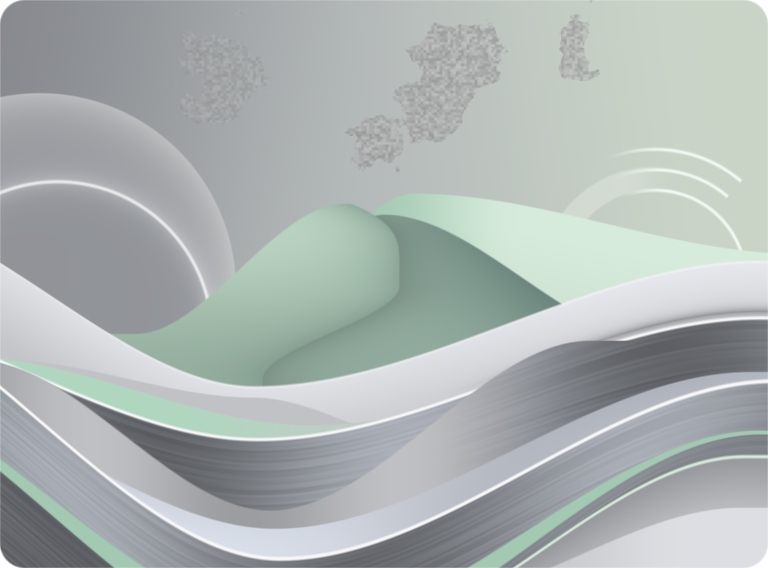
Give the GLSL for this background, as a Shadertoy shader.

```glsl
// Brushed silver ribbons sweep below folded mint hills, with glass rings behind.
// Each edge is a height curve of two smooth steps, painted from back to front;
// sine-hash noise adds metal streaks and speckled patches.

#define RIM 0.0028
#define STREAKS 0.07
#define SPECKLE_SCALE 210.0
#define CORNER 0.044
#define MINT_PALE vec3(.84, .92, .86)
#define MINT vec3(.64, .79, .70)
#define MINT_DEEP vec3(.42, .52, .49)
#define SILVER vec3(.985, .99, 1.01)
#define STEEL vec3(.97, .995, 1.04)
#define TAU 6.28318

float hash(vec2 p) { return fract(sin(dot(p, vec2(127.1, 311.7))) * 43758.5); }

float noise(vec2 p) {
  vec2 i = floor(p), f = fract(p);
  f *= f * (3.0 - 2.0 * f);
  return mix(mix(hash(i), hash(i + vec2(1, 0)), f.x),
             mix(hash(i + vec2(0, 1)), hash(i + 1.0), f.x), f.y);
}

float fbm(vec2 p) {
  float sum = 0.0, amp = 0.5;
  for (int i = 0; i < 5; i++) { sum += amp * noise(p); p = p * 2.1 + 7.3; amp *= 0.5; }
  return sum;
}

// Depth below a curve easing from a to a turn at b, then on to c
float swell(vec2 p, vec2 a, vec2 b, vec2 c) {
  float y = mix(a.y, b.y, smoothstep(a.x, b.x, p.x));
  return mix(y, c.y, smoothstep(b.x, c.x, p.x)) - p.y;
}

float cover(float d) { float w = max(fwidth(d), 1e-4); return smoothstep(-w, w, d); }
float rim(float d, float w) { float a = 1.5 / iResolution.y; return 1.0 - smoothstep(w - a, w + a, abs(d)); }
void paint(inout vec3 col, float d, vec3 tint) { col = mix(col, tint, cover(d)); }

// Metal tone that swings along x, with streaks following the edge
vec3 metal(float x, float d, float mid, float swing, float peak, float period) {
  float streak = noise(vec2(x * 5.0, d * 230.0)) - 0.5;
  return STEEL * (mid + swing * cos(TAU * (x - peak) / period) + STREAKS * streak);
}

// Speckled land: a slanted mass at the centre, fainter ones beside it
float patches(vec2 p) {
  vec2 q = p - vec2(.57, .84);
  q.x -= .5 * q.y;
  float field = 1.2 - length(q / vec2(.075, .19));
  field = max(field, .9 - length((p - vec2(.28, .86)) / vec2(.09, .14)));
  field = max(field, .8 - length((p - vec2(.75, .93)) / vec2(.05, .14)));
  return smoothstep(.4, .46, field + 1.7 * fbm(p * vec2(19, 14)) - .85);
}

vec3 backdrop(vec2 p, vec2 scale) {
  vec3 col = mix(vec3(.53, .54, .56), vec3(.71, .73, .73), smoothstep(-.05, .55, p.x + .12 * (.8 - p.y)));
  col = mix(col, vec3(.79, .83, .78), smoothstep(.42, .95, p.x + .1 * (p.y - .7)));
  float grain = mix(.52, .76, noise(p * scale * SPECKLE_SCALE));
  col = mix(col, vec3(grain), patches(p) * mix(.35, .6, smoothstep(.3, .5, p.x)));

  // Glass ring on the left
  float outer = .345 - length((p - vec2(.052, .491)) * scale);
  float inner = .272 - length((p - vec2(.075, .408)) * scale);
  vec3 glass = mix(vec3(.60, .61, .63), vec3(.78), exp(-max(outer, 0.0) * 24.0));
  paint(col, outer, mix(col, glass, .8));
  paint(col, min(inner, outer), mix(col, vec3(.56, .57, .59), .75));
  col += .12 * exp(-abs(inner) * 60.0) * cover(outer);
  col = mix(col, vec3(.95), .85 * rim(inner, RIM));

  // Partial arcs on the right
  vec2 q = (p - vec2(.853, .505)) * scale;
  float r = length(q), angle = atan(q.y, q.x);
  col = mix(col, vec3(.86, .89, .86), .6 * rim(r - .182, .02) * smoothstep(1.3, 1.9, angle));
  for (float k = 0.0; k < 3.0; k++) {
    float start = min(.25 + .65 * k, .85);
    float span = smoothstep(start, start + .02, angle) * (1.0 - smoothstep(1.45, 2.0, angle));
    col = mix(col, vec3(.95, .97, .95), span * rim(r - .16 - .036 * k, RIM));
  }
  return col;
}

void hills(inout vec3 col, vec2 p) {
  float d = swell(p, vec2(.3, .4), vec2(.54, .659), vec2(1.04, .553));
  paint(col, d, mix(MINT, MINT_PALE, smoothstep(.47, .68, p.x)) - .25 * max(d - .05, 0.0));
  d = swell(p, vec2(.3, .4), vec2(.5, .622), vec2(.86, .4));
  float shade = smoothstep(.5, .72, p.x + .3 * (p.y - .47)) * exp(-max(d, 0.0) * 6.0);
  paint(col, d, mix(vec3(.57, .67, .62), MINT_DEEP, shade));

  // Front hill ends in a curled fold
  float fold = .342 + .178 * smoothstep(.332, .496, p.y) - .064 * pow(max(p.y * 9.6 - 5.16, 0.0), 3.0);
  float side = fold - p.x;
  col *= 1.0 - .15 * exp(-max(-side, 0.0) * 22.0) * cover(d);
  vec3 face = mix(vec3(.59, .69, .63), vec3(.74, .84, .77), smoothstep(.34, .62, p.y));
  face = mix(face, vec3(.5, .6, .55), .75 * exp(-max(side, 0.0) * 19.0));
  d = swell(p, vec2(.176, .412), vec2(.449, .641), vec2(.6));
  col = mix(col, face, cover(d) * cover(side));
}

void ribbons(inout vec3 col, vec2 p) {
  float x = p.x;
  // White upper ribbon and its mint lining
  float d = swell(p, vec2(-.195, .633), vec2(.332, .318), vec2(.99, .539));
  paint(col, d, SILVER * (.89 + .03 * smoothstep(.5, .9, x) - .8 * clamp(d, 0.0, .14)));
  col = mix(col, vec3(.95), .8 * rim(d, .002));
  paint(col, swell(p, vec2(0, .367), vec2(.33, .3), vec2(.6, .2)), SILVER * .77);
  d = swell(p, vec2(-.05, .373), vec2(.404, .251), vec2(.99, .417));
  paint(col, d, mix(MINT + .05, vec3(.76, .8, .78), smoothstep(.22, .52, x)));

  // Brushed steel bowl, and the sheets that sweep under it
  d = swell(p, vec2(-.26, .458), vec2(.336, .226), vec2(.99, .44));
  col *= 1.0 - .3 * exp(-abs(d + .012) * 130.0) * smoothstep(.55, .85, x);
  vec3 steel = metal(x, d, .54, .15, .54, .68);
  paint(col, d, steel);
  col = mix(col, vec3(.97), rim(d, RIM));
  d = swell(p, vec2(-.026, .364), vec2(.352, .101), vec2(.768, .4));
  vec3 sheet = SILVER * (.69 + .07 * cos(TAU * (x - .12) / .4));
  paint(col, d, mix(sheet, steel, smoothstep(.55, .75, x)));
  d = swell(p, vec2(-.13, .293), vec2(.358, .069), vec2(.977, .345));
  paint(col, d, metal(x, d * .1, .79, .08, .28, 1.1));

  // Lower dark ribbon with its mint edge
  d = swell(p, vec2(-.26, .5), vec2(.365, .016), vec2(1.01, .329));
  paint(col, d, metal(x, d, .54, .13, .84, .75));
  col = mix(col, vec3(.97), rim(d, RIM * 1.2));
  d = swell(p, vec2(-.26, .352), vec2(.39, -.104), vec2(.99, .242));
  paint(col, d, MINT);
  d = swell(p, vec2(-.26, .348), vec2(.39, -.157), vec2(.99, .235));
  paint(col, d, metal(x, d, .46, .08, .8, 1.3));

  // Pale dome in the lower right
  d = swell(p, vec2(-.13), vec2(.443, -.13), vec2(.97, .196));
  paint(col, d, SILVER * (.6 + 1.6 * clamp(d, 0.0, .1)));
  col = mix(col, MINT_PALE, rim(d, RIM));
  d = swell(p, vec2(-.06), vec2(.547, -.06), vec2(.964, .106));
  paint(col, d, SILVER * (.8 + .08 * smoothstep(.7, .9, x)));
}

void mainImage(out vec4 fragColor, in vec2 fragCoord) {
  vec2 p = fragCoord / iResolution.xy, scale = vec2(iResolution.x / iResolution.y, 1);
  vec3 col = backdrop(p, scale);
  hills(col, p);
  ribbons(col, p);
  // Rounded white corners
  vec2 q = (abs(p - .5) - .5) * scale + CORNER;
  paint(col, length(max(q, 0.0)) - CORNER, vec3(1));
  fragColor = vec4(clamp(col, 0.0, 1.0), 1);
}
```
